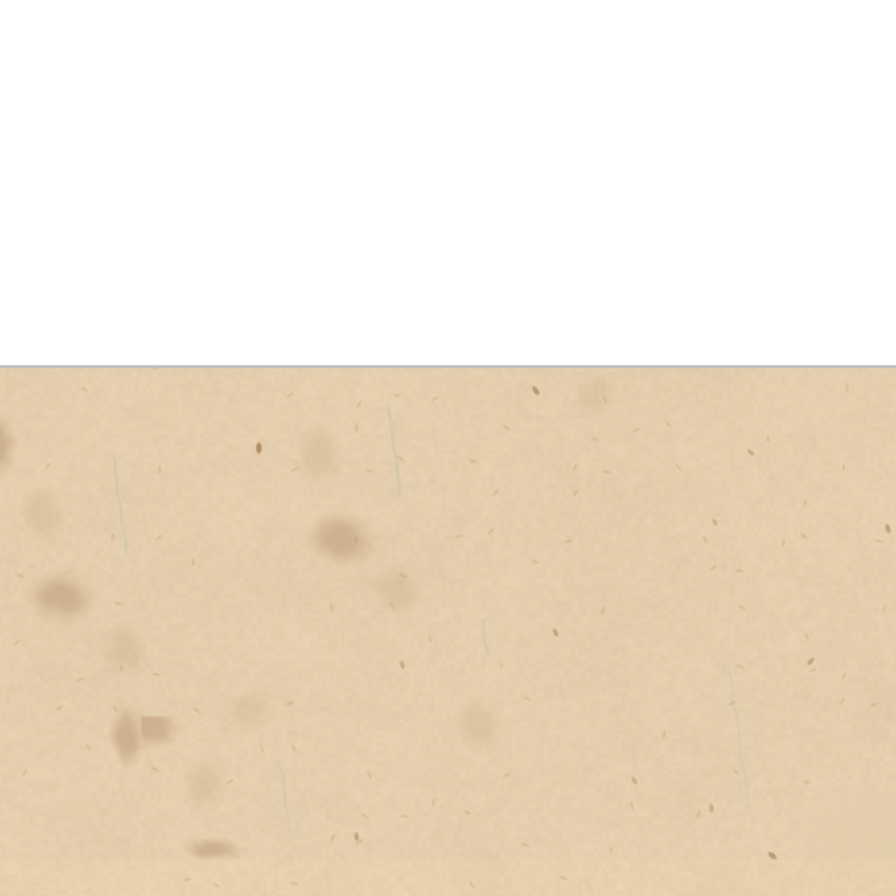
A Shadertoy shader for this texture:

```glsl
// Aged tan paper with stains, flecks and faint creases below a blank white band
#define PAPER vec3(0.892, 0.806, 0.676)
#define STAIN vec3(0.765, 0.635, 0.500)
#define FLECK vec3(0.640, 0.470, 0.310)
#define CREASE vec3(0.780, 0.765, 0.675)
#define RIM vec3(0.735, 0.750, 0.750)
#define PAPER_TOP 0.5925
#define RIM_WIDTH 0.0032
#define STRIP_TOP 0.040
#define GRAIN 0.022
#define MOTTLE 0.024

float hash(vec2 p) {
    vec3 q = fract(vec3(p.xyx) * 0.1031);
    q += dot(q, q.yzx + 33.33);
    return fract((q.x + q.y) * q.z);
}

float noise(vec2 p) {
    vec2 i = floor(p), f = fract(p);
    f = f * f * (3.0 - 2.0 * f);
    return mix(mix(hash(i), hash(i + vec2(1, 0)), f.x),
               mix(hash(i + vec2(0, 1)), hash(i + vec2(1, 1)), f.x), f.y);
}

float fbm(vec2 p) {
    float sum = 0.0, amp = 0.5;
    for (int i = 0; i < 4; i++) {
        sum += amp * noise(p);
        p = p * 2.03 + 17.1;
        amp *= 0.5;
    }
    return sum;
}

// Soft elliptical blot, 1 at its centre
float blot(vec2 p, vec2 centre, vec2 radius) {
    vec2 d = (p - centre) / radius;
    return 1.0 - smoothstep(0.25, 1.25, length(d));
}

// Thin slanted mark
float dash(vec2 p, vec2 centre, vec2 size, float angle) {
    float c = cos(angle), s = sin(angle);
    vec2 d = mat2(c, -s, s, c) * (p - centre);
    return 1.0 - smoothstep(0.5, 1.3, length(d / size));
}

float stains(vec2 p) {
    vec2 w = p + 0.018 * (vec2(fbm(p * 34.0), fbm(p * 34.0 + 50.0)) - 0.47);
    // Bold blots: centre, radius
    vec4 bold[5] = vec4[5](
        vec4(-0.002, 0.505, 0.018, 0.036), vec4(0.068, 0.335, 0.036, 0.029),
        vec4(0.143, 0.176, 0.018, 0.033), vec4(0.238, 0.051, 0.032, 0.013),
        vec4(0.378, 0.398, 0.037, 0.029));
    float s = 0.0;
    for (int i = 0; i < 5; i++)
        s = max(s, 0.66 * blot(w, bold[i].xy, bold[i].zw));
    // Corner blot with crisp left and upper sides
    float corner = smoothstep(0.155, 0.159, p.x) * smoothstep(0.203, 0.198, p.y);
    s = max(s, 0.65 * corner * blot(w, vec2(0.166, 0.194), vec2(0.032, 0.026)));
    // Two diagonal trails of faint blots
    for (int i = 0; i < 6; i++) {
        float k = float(i % 3);
        vec2 start = i < 3 ? vec2(0.049, 0.427) : vec2(0.354, 0.490);
        s = max(s, 0.25 * blot(w, start + k * vec2(0.090, -0.150), vec2(0.024, 0.030)));
    }
    s = max(s, 0.20 * blot(w, vec2(0.664, 0.558), vec2(0.022, 0.024)));
    return max(s, 0.20 * blot(w, vec2(0.280, 0.208), vec2(0.024)));
}

float flecks(vec2 p) {
    // Dark flecks: position, strength
    vec3 marks[12] = vec3[12](
        vec3(0.289, 0.500, 1.0), vec3(0.598, 0.564, 0.8), vec3(0.991, 0.410, 0.7),
        vec3(0.862, 0.045, 0.8), vec3(0.620, 0.294, 0.6), vec3(0.838, 0.495, 0.5),
        vec3(0.905, 0.262, 0.6), vec3(0.398, 0.066, 0.6), vec3(0.708, 0.129, 0.5),
        vec3(0.449, 0.258, 0.5), vec3(0.798, 0.417, 0.4), vec3(0.794, 0.098, 0.5));
    float f = 0.0;
    for (int i = 0; i < 12; i++) {
        float angle = 2.4 * hash(vec2(float(i), 4.0)) - 1.2;
        if (i == 0) angle = 0.0;
        if (i == 1) angle = 0.6;
        vec2 size = vec2(0.0034, 0.0065) * (0.55 + 0.45 * marks[i].z);
        f = max(f, marks[i].z * dash(p, marks[i].xy, size, angle));
    }
    // Sparse faint fibres, one possible in each cell
    vec2 cell = floor(p * 26.0);
    vec2 offset = 0.25 + 0.5 * vec2(hash(cell + 3.0), hash(cell + 71.0));
    float present = step(0.76, hash(cell + 19.0));
    float fibre = dash(p, (cell + offset) / 26.0, vec2(0.002, 0.005), 6.3 * hash(cell + 5.0));
    return max(f, 0.22 * present * fibre);
}

float creases(vec2 p) {
    // Steep lines: top x, top y, drop, strength
    vec4 lines[5] = vec4[5](
        vec4(0.432, 0.555, 0.115, 0.6), vec4(0.125, 0.500, 0.125, 0.6),
        vec4(0.538, 0.312, 0.045, 0.5), vec4(0.813, 0.260, 0.170, 0.4),
        vec4(0.312, 0.155, 0.095, 0.4));
    float c = 0.0;
    for (int i = 0; i < 5; i++) {
        float t = (lines[i].y - p.y) / lines[i].z;
        float x = lines[i].x + 0.14 * t * lines[i].z + 0.003 * (noise(p.yy * 60.0) - 0.5);
        float ends = smoothstep(0.0, 0.12, t) * smoothstep(1.0, 0.88, t);
        c = max(c, lines[i].w * ends * smoothstep(0.0028, 0.0006, abs(p.x - x)));
    }
    return c * (0.4 + 0.6 * noise(p * 90.0));
}

void mainImage(out vec4 fragColor, in vec2 fragCoord) {
    vec2 p = fragCoord / iResolution.xy;
    float soft = max(0.75 / iResolution.y, 0.0012);
    // Smooth patch at lower right and paler strip along the bottom
    float patchMask = smoothstep(0.875, 0.925, p.x) * smoothstep(0.035, 0.045, p.y)
                    * smoothstep(0.125, 0.085, p.y);
    float strip = smoothstep(STRIP_TOP + 0.003, STRIP_TOP - 0.003, p.y);
    float grain = 0.6 * noise(p * 230.0) + 0.4 * noise(p * 120.0 + 9.0) - 0.5;
    float mottle = fbm(p * vec2(9.0, 14.0)) - 0.47;
    vec3 col = PAPER + (GRAIN * 1.6 * grain + MOTTLE * mottle) * (1.0 - 0.85 * patchMask);
    col += vec3(0.012, 0.011, 0.006) * strip * (1.0 - 0.5 * p.x);
    col = mix(col, STAIN, stains(p) * (1.0 - strip));
    col = mix(col, CREASE, creases(p));
    col = mix(col, FLECK, 0.75 * flecks(p) * (1.0 - patchMask));
    // Cool rim, then the white band
    col = mix(col, RIM, smoothstep(-soft, soft, p.y - PAPER_TOP + RIM_WIDTH));
    col = mix(col, vec3(1.0), smoothstep(-soft, soft, p.y - PAPER_TOP));
    fragColor = vec4(col, 1.0);
}
```
